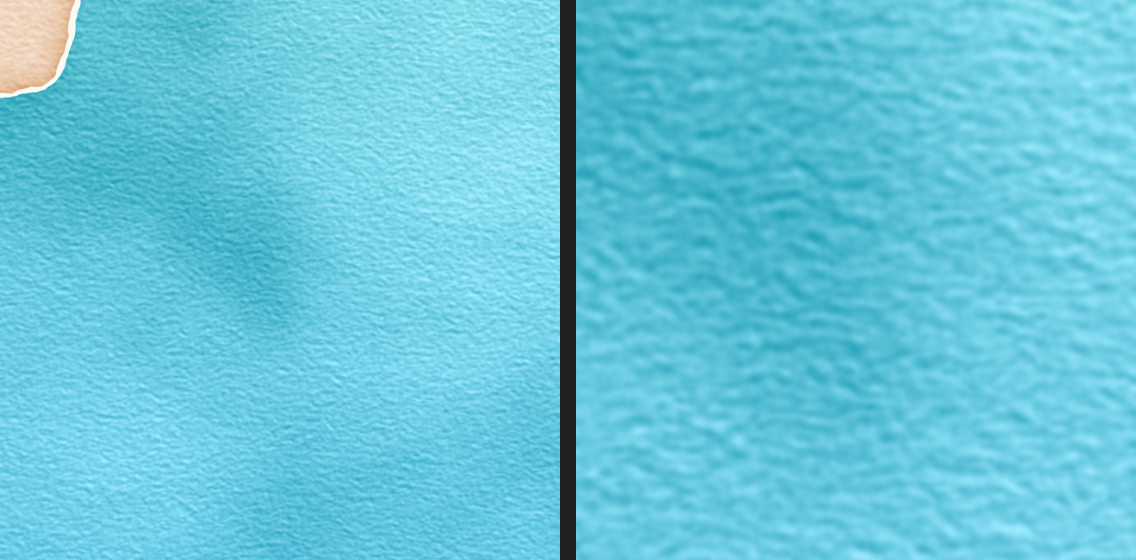
Left: the whole. Right: its middle third, enlarged.
Reproduce this texture procedurally as a WebGL 1 fragment shader.

```glsl
precision highp float;
// Turquoise watercolour wash on rough paper, with a torn peach scrap in the top left.
// Soft blotches and fractal noise set the pigment tone; stretched gradient noise,
// lit from above, gives the paper grain; a rounded corner distance cuts the scrap.

uniform vec2 u_resolution;

const vec3 DEEP_TEAL = vec3(0.26, 0.70, 0.785);
const vec3 PALE_AQUA = vec3(0.52, 0.86, 0.94);
const vec3 PEACH = vec3(0.945, 0.845, 0.76);
const vec3 TAN = vec3(0.87, 0.69, 0.53);
const vec3 TORN_WHITE = vec3(0.98, 0.98, 0.96);

vec2 hash2(vec2 cell) {
  vec3 q = fract(cell.xyx * vec3(0.1031, 0.1030, 0.0973));
  q += dot(q, q.yzx + 33.33);
  return fract((q.xx + q.yz) * q.zy);
}

float cornerSlope(vec2 cell, vec2 offset) {
  return dot(hash2(cell) * 2.0 - 1.0, offset);
}

// Gradient noise, centred on zero.
float noise(vec2 p) {
  vec2 i = floor(p);
  vec2 f = fract(p);
  vec2 u = f * f * f * (f * (f * 6.0 - 15.0) + 10.0);
  vec2 e = vec2(1.0, 0.0);
  float low = mix(cornerSlope(i, f), cornerSlope(i + e, f - e), u.x);
  float high = mix(cornerSlope(i + e.yx, f - e.yx), cornerSlope(i + 1.0, f - 1.0), u.x);
  return mix(low, high, u.y);
}

float fbm(vec2 p) {
  float sum = 0.0;
  float amplitude = 1.0;
  for (int octave = 0; octave < 4; octave++) {
    sum += amplitude * noise(p);
    p = mat2(1.6, 1.2, -1.2, 1.6) * p + 7.3;
    amplitude *= 0.5;
  }
  return sum;
}

float blotch(vec2 p, vec2 centre, float radius) {
  vec2 d = (p - centre) / radius;
  return exp(-dot(d, d));
}

// Soft brush stroke from a to b.
float stroke(vec2 p, vec2 a, vec2 b, float radius) {
  vec2 ab = b - a;
  float along = clamp(dot(p - a, ab) / dot(ab, ab), 0.0, 1.0);
  return blotch(p, a + ab * along, radius);
}

// Pigment lightness: 0 is deep teal, 1 is pale aqua.
float washTone(vec2 p) {
  vec2 q = p + 0.05 * vec2(fbm(p * 5.0 + 11.0), fbm(p * 5.0 + 37.0));
  float tone = 0.65 + 0.20 * fbm(q * vec2(3.0, 4.5) + 3.0);
  tone += 0.16 * fbm(p * vec2(8.0, 13.0) + 51.0);
  tone += 0.42 * blotch(q, vec2(0.92, 0.74), 0.36);
  tone += 0.18 * blotch(q, vec2(0.22, 0.20), 0.22);
  float band = max(stroke(q, vec2(0.0, 0.76), vec2(0.33, 0.68), 0.13),
                   stroke(q, vec2(0.33, 0.68), vec2(0.46, 0.51), 0.12));
  tone -= 0.58 * band;
  tone -= 0.46 * blotch(q, vec2(0.33, 0.98), 0.12);
  tone -= 0.32 * blotch(q, vec2(0.55, 0.05), 0.17);
  tone -= 0.28 * blotch(q, vec2(0.97, 0.22), 0.15);
  tone -= 0.22 * blotch(q, vec2(0.26, 0.39), 0.06);
  return tone;
}

float paperHeight(vec2 p) {
  p += 0.006 * vec2(noise(p * 31.0 + 3.0), noise(p * 23.0));
  p.y += 0.08 * p.x;
  return 0.8 * noise(p * vec2(46.0, 80.0)) + 0.75 * noise(p * vec2(85.0, 135.0) + 19.0);
}

// Relief of the paper lit from above, with fine pigment speckle.
float paperGrain(vec2 p) {
  float relief = paperHeight(p) - paperHeight(p + vec2(0.0016, 0.0044));
  float speckle = noise(p * vec2(115.0, 150.0) + 5.0) + 0.6 * noise(p * vec2(190.0, 220.0) + 61.0);
  return relief + 0.42 * speckle;
}

// Signed distance to the scrap: slanted sides meeting in a rounded corner.
float scrapDistance(vec2 p, float radius) {
  vec2 side = vec2(p.x - 0.115 - 0.2 * (p.y - 0.86), 0.824 + 0.2 * p.x - p.y) + radius;
  float d = length(max(side, 0.0)) + min(max(side.x, side.y), 0.0) - radius;
  return d + 0.010 * noise(p * 24.0) + 0.003 * noise(p * 80.0);
}

float inside(float d, float softness) {
  return 1.0 - smoothstep(-softness, softness, d);
}

void main() {
  vec2 p = gl_FragCoord.xy / u_resolution.y;
  float softness = max(0.0018, 1.0 / u_resolution.y);
  float grain = paperGrain(p);
  float edge = scrapDistance(p, 0.042);

  // Wash, bluer towards the bottom, darkened in the shadow of the scrap.
  float shadow = exp(-max(edge, 0.0) / 0.03);
  float tone = washTone(p) + 0.72 * grain - 0.40 * shadow;
  vec3 color = mix(DEEP_TEAL, PALE_AQUA, clamp(tone, -0.4, 1.4));
  color += vec3(-0.02, -0.01, 0.03) * (0.5 - p.y);

  // Torn white border, then the peach face with its tan rim.
  float face = edge + 0.011 + 0.006 * noise(p * 45.0 + 9.0);
  float rim = exp(min(face, 0.0) / 0.020);
  vec3 faceColor = mix(PEACH, TAN, clamp(1.1 * rim + 0.3 * fbm(p * 30.0), 0.0, 1.0));
  color = mix(color, TORN_WHITE, inside(edge, softness));
  color = mix(color, faceColor + 0.07 * grain, inside(face, softness));

  gl_FragColor = vec4(clamp(color, 0.0, 1.0), 1.0);
}
```
